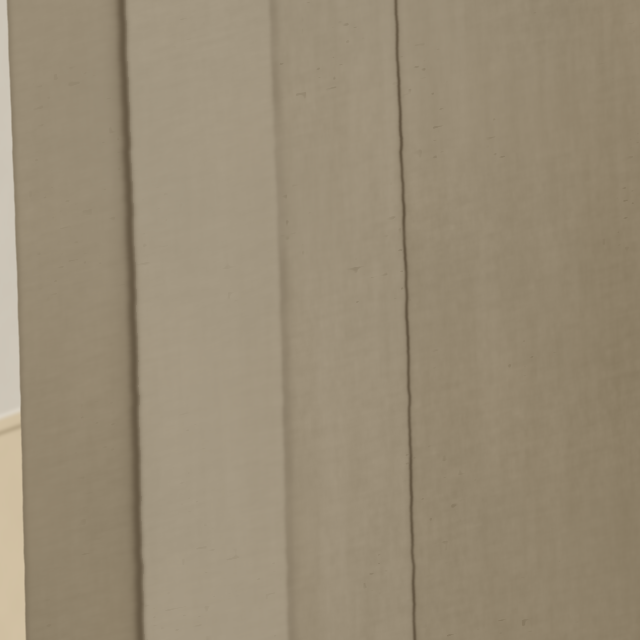
Give the GLSL for this texture, as a Shadertoy shader.

```glsl
// Leaning grey-beige wooden boards with dark joints, beside a strip of pale wall.
#define LEAN 0.030
#define BOARD_EDGE 0.0105
#define GROOVE_X 0.190
#define SOFT_SEAM_X 0.424
#define THIN_SEAM_X 0.618
#define STREAK_CONTRAST 0.036
#define GRAIN_CONTRAST 0.026
#define WRINKLE_CONTRAST 0.022

const vec3 LIGHT_BOARD = vec3(0.637, 0.590, 0.507);
const vec3 MID_BOARD   = vec3(0.603, 0.553, 0.467);
const vec3 DARK_BOARD  = vec3(0.545, 0.492, 0.400);
const vec3 JOINT_SHADE = vec3(0.385, 0.335, 0.262);
const vec3 WALL_UPPER  = vec3(0.800, 0.770, 0.715);
const vec3 WALL_LOWER  = vec3(0.815, 0.750, 0.635);

float hash(vec2 p) {
    vec3 q = fract(vec3(p.xyx) * 0.1031);
    q += dot(q, q.yzx + 33.33);
    return fract((q.x + q.y) * q.z);
}

float noise(vec2 p) {
    vec2 i = floor(p), f = fract(p);
    f = f * f * (3.0 - 2.0 * f);
    return mix(mix(hash(i), hash(i + vec2(1, 0)), f.x),
               mix(hash(i + vec2(0, 1)), hash(i + vec2(1, 1)), f.x), f.y);
}

// Fractal noise centred on zero
float fbm(vec2 p) {
    float sum = 0.0, amp = 0.5;
    for (int i = 0; i < 4; i++) {
        sum += amp * (noise(p) - 0.5);
        p = p * 2.03 + vec2(17.3, 9.1);
        amp *= 0.5;
    }
    return sum;
}

float bell(float d, float width) {
    return exp(-d * d / (width * width));
}

void mainImage(out vec4 fragColor, in vec2 fragCoord) {
    vec2 uv = fragCoord / iResolution.xy;
    float down = 1.0 - uv.y;
    float pixel = 1.0 / iResolution.x;

    // Board coordinate follows the lean; joints wander slightly
    float x = uv.x - LEAN * down - 0.003 * sin(3.1416 * down);
    float wobble = 0.004 * fbm(vec2(3.0, uv.y * 45.0));
    float joint = x + wobble;

    // Broad tone of each board, darker toward the lower right
    vec3 first = mix(MID_BOARD, DARK_BOARD, 0.15 + 0.65 * smoothstep(0.2, 1.0, down));
    vec3 second = mix(LIGHT_BOARD, MID_BOARD, 0.2 * smoothstep(0.32, 0.42, x));
    vec3 third = mix(LIGHT_BOARD, MID_BOARD, 0.65 + 0.45 * down);
    float fade = smoothstep(0.6, 1.0, x) * 0.65 + 0.45 * down;
    vec3 fourth = mix(MID_BOARD, DARK_BOARD, clamp(fade, 0.0, 1.1));
    vec3 color = mix(first, second, smoothstep(-0.003, 0.006, joint - GROOVE_X));
    color = mix(color, third, smoothstep(-0.008, 0.008, joint - SOFT_SEAM_X));
    color = mix(color, fourth, smoothstep(-0.002, 0.002, joint - THIN_SEAM_X));

    // Vertical stains, fine grain and slanted surface wrinkles
    float rough = mix(0.45, 1.0, smoothstep(0.40, 0.45, x));
    float streak = fbm(vec2(x * 24.0, uv.y * 2.2)) + 0.6 * fbm(vec2(x * 75.0, uv.y * 7.0 + 5.0));
    float grain = fbm(vec2(x * 130.0, uv.y * 65.0));
    float wrinkle = fbm(vec2(x * 32.0, (uv.y - 0.25 * x) * 115.0));
    float patchy = 0.45 + 0.8 * noise(uv * 6.0 + 4.0);
    color += STREAK_CONTRAST * streak * rough * vec3(1.0, 1.02, 1.1);
    color += (GRAIN_CONTRAST * grain * rough + WRINKLE_CONTRAST * wrinkle) * patchy;
    color += 0.018 * fbm(uv * 5.0) * vec3(1.0, 0.7, 0.5);

    // Sparse short dark nicks on the rougher boards
    float nick = smoothstep(0.87, 0.97, noise(vec2(x * 85.0, (uv.y - 0.2 * x) * 150.0)));
    nick *= smoothstep(0.58, 0.8, noise(vec2(x * 18.0, uv.y * 9.0) + 31.0));
    color -= 0.045 * nick * rough;

    // Wide groove, soft stained seam and thin crack
    float g = joint - GROOVE_X;
    float groove = 0.82 * bell(g, g < 0.0 ? 0.0085 : 0.0065);
    groove += 0.14 * bell(g + 0.006, 0.020) * step(g, 0.006);
    float s = joint - SOFT_SEAM_X;
    float stain = (0.24 + 0.25 * fbm(vec2(8.0, uv.y * 14.0))) * bell(s, s < 0.0 ? 0.005 : 0.011);
    float crack = (0.85 + 0.4 * fbm(vec2(1.0, uv.y * 30.0))) * bell(joint - THIN_SEAM_X, 0.0027);
    crack += 0.12 * bell(joint - THIN_SEAM_X, 0.008);
    color = mix(color, JOINT_SHADE, clamp(groove + stain + crack, 0.0, 1.0));

    // Pale wall with a ledge, seen past the first board
    float ledge = uv.y - 0.345 - 0.35 * uv.x;
    vec3 wall = mix(WALL_LOWER, WALL_UPPER, smoothstep(-0.006, 0.006, ledge));
    wall += 0.05 * bell(ledge - 0.004, 0.005) - 0.10 * bell(ledge + 0.022, 0.005);
    wall += 0.02 * fbm(uv * vec2(40.0, 18.0));
    float edge = x - BOARD_EDGE + 0.5 * wobble;
    color = mix(color, JOINT_SHADE, 0.28 * bell(edge, 0.006));
    float soften = max(0.0018, pixel);
    color = mix(wall, color, smoothstep(-soften, soften, edge));

    fragColor = vec4(clamp(color, 0.0, 1.0), 1.0);
}
```
